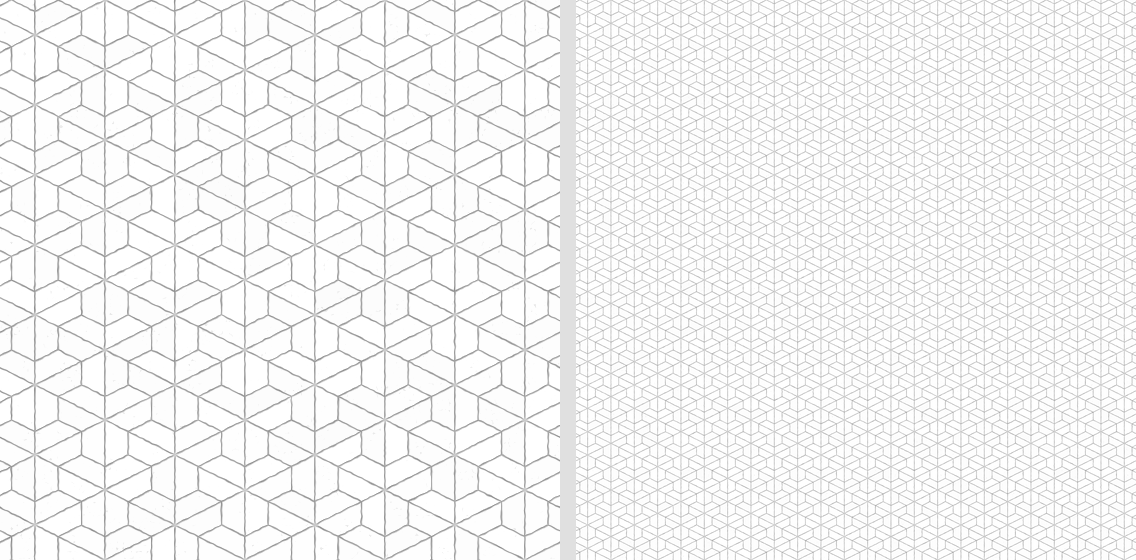
Left: one tile. Right: repeated 3 by 3.
Give the GLSL for this pattern, as a WebGL 2 fragment shader.

```glsl
#version 300 es
precision highp float;

uniform vec2 u_resolution;
out vec4 fragColor;

vec2 hash2(vec2 c) {
    vec3 h = fract(c.xyx * vec3(0.1031, 0.1030, 0.0973));
    h += dot(h, h.yzx + 33.33);
    return fract((h.xx + h.yz) * h.zy);
}

float cornerSlope(vec2 cell, vec2 corner, vec2 f, float period) {
    vec2 gradient = hash2(mod(cell + corner, period)) * 2.0 - 1.0;
    return dot(gradient, f - corner);
}

// Gradient noise that wraps after a whole number of cells
float wrapNoise(vec2 p, float period) {
    vec2 cell = floor(p), f = fract(p);
    vec2 w = f * f * f * (f * (f * 6.0 - 15.0) + 10.0);
    float low = mix(cornerSlope(cell, vec2(0, 0), f, period),
                    cornerSlope(cell, vec2(1, 0), f, period), w.x);
    float high = mix(cornerSlope(cell, vec2(0, 1), f, period),
                     cornerSlope(cell, vec2(1, 1), f, period), w.x);
    return mix(low, high, w.y);
}

// Skewed axes whose integer lines are the two diagonal families
vec2 toSkew(vec2 p) {
    return vec2(p.y - 0.5 * p.x - 0.25, p.y + 0.5 * p.x - 0.75);
}

vec2 fromSkew(vec2 s) {
    return vec2(s.y - s.x, 0.5 * (s.x + s.y));
}

// Position relative to the centre of the enclosing triangle
vec2 triangleLocal(vec2 skew) {
    vec2 q = fromSkew(fract(skew));
    return vec2(abs(q.x) - 1.0 / 3.0, q.y - 0.5);
}

float armDistance(vec2 q, vec2 tip) {
    return length(q - tip * clamp(dot(q, tip) / dot(tip, tip), 0.0, 1.0));
}

// Triangle edges, plus three arms cutting each triangle into trapezoids
float seamDistance(vec2 p) {
    vec2 skew = toSkew(p);
    vec2 diagonal = abs(skew - round(skew)) / sqrt(1.25);
    float across = skew.y - skew.x;
    float edges = min(abs(across - round(across)), min(diagonal.x, diagonal.y));
    vec2 q = triangleLocal(skew);
    q.x = abs(q.x);
    float arms = min(armDistance(q, vec2(0.0, 1.0 / 3.0)),
                     armDistance(q, vec2(1.0 / 3.0, -1.0 / 6.0)));
    return min(edges, arms);
}

// One random value for each trapezoid
float pieceRandom(vec2 p) {
    vec2 skew = toSkew(p);
    vec2 s = fract(skew), q = triangleLocal(skew);
    float side = s.y > s.x ? 1.0 : 0.0;
    float sector = q.y > -0.5 * abs(q.x) ? sign(q.x) : 0.0;
    vec2 home = mod(fromSkew(floor(skew)), 8.0);
    return hash2(home * 7.0 + vec2(side * 3.0, sector + 2.0)).x;
}

float band(float d, float halfWidth, float pixel) {
    return clamp((halfWidth - d) / pixel + 0.5, 0.0, 1.0);
}

void main() {
    vec2 uv = gl_FragCoord.xy / u_resolution;
    float pixel = 8.0 / min(u_resolution.x, u_resolution.y);

    // Ragged edges
    vec2 wobble = vec2(wrapNoise(uv * 96.0, 96.0),
                       wrapNoise(uv * 96.0 + vec2(37.3, 11.7), 96.0));
    vec2 p = uv * 8.0 + 0.014 * wobble;

    // Faint tint and pinholes on the white pieces
    float tone = pieceRandom(p);
    float patches = smoothstep(0.0, 0.4, wrapNoise(uv * 28.0, 28.0) + 0.2 * tone - 0.1);
    float pits = smoothstep(0.25, 0.5, wrapNoise(uv * 170.0, 170.0));
    vec3 color = vec3(1.0 - 0.01 * tone * tone - 0.08 * pits * patches);

    // Pale grout with a darker, uneven shadow that fades at the hubs
    float wear = wrapNoise(uv * 56.0 + 5.4, 56.0);
    vec2 skew = toSkew(p);
    float hub = length(fromSkew(skew - round(skew)));
    float grout = band(seamDistance(p), 0.012 + 0.003 * wear, pixel);
    float shadow = band(seamDistance(p + vec2(0.004, -0.003)), 0.0065 + 0.004 * wear, pixel);
    shadow *= smoothstep(0.01, 0.06, hub);
    color = mix(color, vec3(0.79), grout);
    color = mix(color, vec3(0.59 - 0.08 * wear), shadow);

    fragColor = vec4(color, 1.0);
}
```
